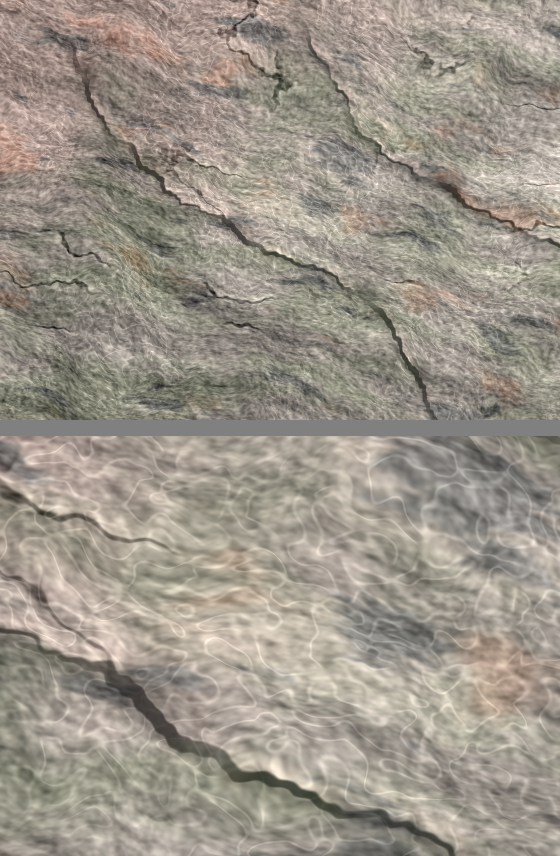
Top, the full canvas; bottom, a detail of the centre.
Give the GLSL for this texture, as a WebGL 2 fragment shader.

```glsl
#version 300 es
precision highp float;
// Weathered slate: tilted mineral streaks, pink and olive stains, and a fine
// crackled relief lit from the upper right, split by jagged diagonal fractures.
// All layers are gradient noise, stretched and warped along the strata.

uniform vec2 u_resolution;
out vec4 fragColor;

vec2 gradient(ivec2 cell) {
  uint h = uint(cell.x) * 1597334677u ^ uint(cell.y) * 3812015801u;
  h = (h ^ (h >> 15)) * 2246822519u;
  h = (h ^ (h >> 13)) * 3266489917u;
  float angle = float((h ^ (h >> 16)) & 65535u) * 6.28318 / 65536.0;
  return vec2(cos(angle), sin(angle));
}

float noise(vec2 p) {
  ivec2 c = ivec2(floor(p));
  vec2 f = fract(p);
  vec2 u = f * f * f * (f * (f * 6.0 - 15.0) + 10.0);
  float a = dot(gradient(c), f);
  float b = dot(gradient(c + ivec2(1, 0)), f - vec2(1, 0));
  float d = dot(gradient(c + ivec2(0, 1)), f - vec2(0, 1));
  float e = dot(gradient(c + ivec2(1, 1)), f - vec2(1, 1));
  return mix(mix(a, b, u.x), mix(d, e, u.x), u.y);
}

float fbm(vec2 p, int octaves) {
  float sum = 0.0, amp = 1.0;
  for (int i = 0; i < octaves; i++) {
    sum += amp * noise(p);
    p = mat2(1.6, 1.2, -1.2, 1.6) * p * 1.02 + 7.3;
    amp *= 0.52;
  }
  return sum;
}

// Octaves without rotation keep the stretched grain aligned with the strata.
float strataFbm(vec2 p) {
  float sum = 0.0, amp = 1.0;
  for (int i = 0; i < 5; i++) {
    sum += amp * noise(p);
    p = p * 2.03 + vec2(3.7, 9.1);
    amp *= 0.56;
  }
  return sum;
}

// Returns the dark gap and shadow in x, the bright broken lip in y.
vec2 fracture(vec2 p, float seed, float pixel) {
  vec2 rel = p - vec2(0.18, 0.84) - seed * vec2(0.55, 0.08);
  float along = dot(rel, vec2(0.72, -0.694));
  float across = dot(rel, vec2(0.694, 0.72));
  float row = seed * 5.0 + 0.4;
  across += 0.07 * sin(5.2 * along) + 0.035 * noise(vec2(along * 7.0, row))
          + 0.018 * noise(vec2(along * 24.0, row + 20.0))
          + 0.008 * noise(vec2(along * 75.0, across * 20.0 + row));
  float swell = noise(vec2(along * 9.0, row + 40.0));
  float width = max(0.0005, 0.003 + 0.007 * swell);
  float gap = 1.0 - smoothstep(width, width + 0.003 + pixel, abs(across));
  float shade = smoothstep(-0.028, 0.0, across) * (1.0 - smoothstep(0.0, 0.006, across));
  float hollow = smoothstep(0.1, 0.4, swell) * smoothstep(0.0, 0.008, across)
               * (1.0 - smoothstep(0.015, 0.055, across));
  float lip = smoothstep(0.002, 0.008, across) * (1.0 - smoothstep(0.01, 0.03, across));
  float extent = smoothstep(-0.12, 0.05, along) * (1.0 - smoothstep(1.1, 1.3, along));
  extent *= seed < 0.0 ? 0.35 : 1.0;
  float broken = 0.55 + 0.45 * smoothstep(-0.3, 0.2, noise(vec2(along * 13.0, row + 60.0)));
  return extent * vec2(max(gap * broken, 0.35 * shade + 0.45 * hollow), lip * (1.0 - hollow) * broken);
}

void main() {
  vec2 p = gl_FragCoord.xy / u_resolution.y;
  float pixel = 1.0 / u_resolution.y;

  // Strata fall gently to the right and undulate.
  vec2 q = mat2(0.966, 0.259, -0.259, 0.966) * p;
  q.y += 0.06 * fbm(p * 2.3, 4);
  q.x += 0.03 * noise(p * 6.0);

  // Broad tone: streaks, cloudy patches and light from the upper right.
  float streak = strataFbm(q * vec2(3.0, 13.0));
  float cloud = fbm(p * 3.1 + 11.0, 4);
  float tone = 0.618 + 0.19 * streak + 0.1 * cloud + 0.07 * (p.x + p.y - 1.17);
  float stain = strataFbm(q * vec2(4.0, 15.0) + 31.0);
  float dark = smoothstep(0.28, 0.58, stain + 0.25 * cloud);
  tone -= 0.17 * dark;

  // Fine relief, grit and pale crackle veins.
  vec2 r = q * vec2(22.0, 38.0);
  float relief = fbm(r, 4) - fbm(r + vec2(0.08, 0.13), 4);
  tone -= 0.3 * relief;
  tone += 0.17 * fbm(q * vec2(70.0, 120.0) + 5.0, 2);
  vec2 wrinkled = q * vec2(32.0, 55.0) + 0.9 * vec2(noise(p * 30.0), noise(p * 30.0 + 50.0));
  float vein = 1.0 - smoothstep(0.0, 0.11, abs(noise(wrinkled)));
  tone += 0.11 * vein * smoothstep(-0.25, 0.3, cloud + 0.1) - 0.015;

  // Thin ledges that follow the bedding.
  float bed = noise(q * vec2(3.5, 9.0) + 70.0) + 0.12 * noise(p * 26.0) + 0.05 * noise(p * 70.0);
  float ledge = smoothstep(0.12, 0.3, noise(p * 4.3 + 17.0));
  tone -= 0.26 * ledge * (1.0 - smoothstep(0.008, 0.035, abs(bed)));
  tone += 0.1 * ledge * smoothstep(0.02, 0.05, bed) * (1.0 - smoothstep(0.05, 0.12, bed));

  // Main diagonal fractures.
  vec2 split = vec2(0.0);
  for (int i = -1; i <= 1; i++) split = max(split, fracture(p, float(i), pixel));
  tone += 0.1 * split.y * (1.0 - split.x);
  tone = mix(tone, 0.2 + 0.1 * (tone - 0.5), 0.88 * split.x);

  // Mineral colour: warm grey with pink, rust, olive and slate tints.
  vec3 color = tone * vec3(1.0, 0.955, 0.905);
  float pink = smoothstep(0.15, 0.85, p.y - 0.5 * p.x + 0.35 * cloud + 0.2 * streak);
  float rust = smoothstep(0.22, 0.6, fbm(q * vec2(4.0, 8.0) + 43.0, 4)) * (1.0 - dark);
  float olive = smoothstep(-0.3, 0.35, strataFbm(q * vec2(2.5, 8.0) + 57.0)) * (1.0 - pink);
  color += pink * vec3(0.035, -0.018, -0.018) + rust * vec3(0.04, -0.02, -0.045);
  color += olive * vec3(-0.012, 0.014, -0.022) + 0.3 * split.y * vec3(0.06, -0.02, 0.0);
  color = mix(color, tone * vec3(0.96, 0.96, 0.95), 0.7 * dark);
  fragColor = vec4(clamp(color, 0.0, 1.0), 1.0);
}
```
